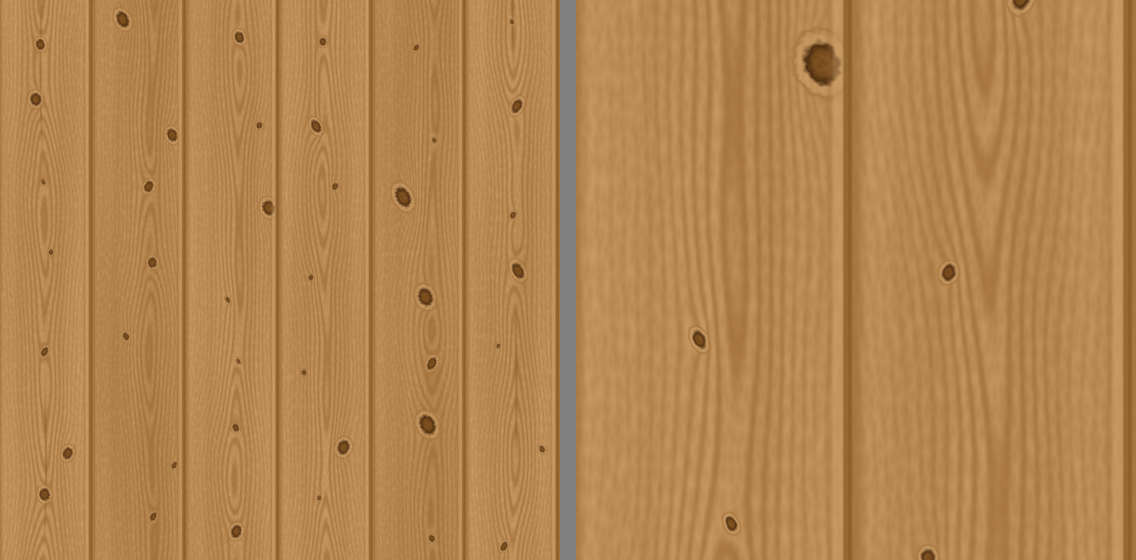
Left: the whole. Right: its middle third, enlarged.
A Shadertoy shader for this texture:

```glsl
// Six vertical pine boards with shaded grooves, cathedral grain and scattered knots.

const float BOARDS = 6.0;
const float SEAM_SHIFT = 0.03;
const int KNOTS = 7;

const vec3 PALE = vec3(0.81, 0.63, 0.41);
const vec3 WOOD = vec3(0.735, 0.548, 0.335);
const vec3 GRAIN = vec3(0.61, 0.415, 0.205);
const vec3 GROOVE = vec3(0.53, 0.35, 0.15);
const vec3 KNOT = vec3(0.42, 0.25, 0.07);
const vec3 KNOT_RIM = vec3(0.27, 0.15, 0.04);

float hash(vec2 p) {
    return fract(sin(dot(p, vec2(127.1, 311.7))) * 4375.85);
}

// Distance to the nearest scattered cell point.
float cellular(vec2 p) {
    vec2 cell = floor(p), f = fract(p);
    float nearest = 2.0;
    for (int j = -1; j <= 1; j++)
        for (int i = -1; i <= 1; i++) {
            vec2 o = vec2(i, j), c = cell + o;
            vec2 point = o + vec2(hash(c), hash(c + 37.3));
            nearest = min(nearest, length(point - f));
        }
    return nearest;
}

// Horizontal position of the pith line inside a board.
float heartLine(float y, float board) {
    float center = 0.58 + 0.09 * sin(board * 2.2 - 1.2);
    return (board + center - SEAM_SHIFT) / BOARDS
         + 0.004 * sin(y * 5.0 + board * 2.3) + 0.002 * sin(y * 13.0 + board);
}

// Knot as center (xy) and radius (z); most are small and near the pith.
vec3 knotAt(float board, float row) {
    vec2 key = vec2(board, row) + 3.7;
    float y = (row + 0.15 + 0.7 * hash(key)) / float(KNOTS);
    float side = 2.0 * hash(key + 11.0) - 1.0;
    float radius = mix(0.003, 0.0135, pow(hash(key + 23.0), 1.6));
    return vec3(heartLine(y, board) + 0.06 * side * side * side, y, radius);
}

// Growth ring phase: tight lines at the sides, long pointed arches at the pith.
float ringPhase(float dx, float y, float board) {
    float arch = 1.5 * sin(y * 8.0 + board * 1.9) + 0.6 * sin(y * 17.0 + board * 4.1);
    float waver = 0.16 * sin(y * 31.0 + dx * 90.0 + board);
    return 140.0 * sqrt(dx * dx + 0.00006) + arch + waver;
}

// Dark oval core, cracked inside, with a pale collar around it.
vec3 paintKnot(vec3 color, vec2 d, float radius, float mottle, float pixel) {
    float r = length(d) / radius + 0.25 * (mottle - 0.5);
    float soft = pixel / radius + 0.12;
    float collar = smoothstep(2.1, 1.35, r);
    color = mix(color, PALE, 0.5 * collar);
    color = mix(color, GRAIN, 0.55 * exp(-pow((r - 1.65) * 6.0, 2.0)));
    vec3 core = mix(KNOT, KNOT_RIM, smoothstep(0.45, 0.9, r));
    core = mix(core, GRAIN, 0.45 * mottle * smoothstep(0.9, 0.3, r));
    return mix(color, core, 0.92 * (1.0 - smoothstep(1.0 - soft, 1.0 + soft, r)));
}

// Pale tongue before each seam, dark groove and soft shade after it.
vec3 paintSeam(vec3 color, float u, float pixel) {
    float soft = pixel * BOARDS;
    float tongue = smoothstep(0.935, 0.955, u);
    color = mix(color, PALE, 0.5 * tongue);
    color = mix(color, GRAIN, 0.3 * exp(-pow((u - 0.935) / 0.012, 2.0)));
    float shade = 1.0 - smoothstep(0.025, 0.075, u);
    color = mix(color, GRAIN, 0.6 * shade);
    float groove = 1.0 - smoothstep(0.010, 0.018 + soft, min(u, 1.0 - u));
    return mix(color, GROOVE, 0.75 * groove);
}

void mainImage(out vec4 fragColor, in vec2 fragCoord) {
    float pixel = 1.0 / min(iResolution.x, iResolution.y);
    vec2 p = fragCoord / iResolution.xy;
    float across = p.x * BOARDS + SEAM_SHIFT;
    float board = floor(across), u = fract(across);
    float dx = p.x - heartLine(p.y, board);

    // Rings bend into eyes around the knots.
    float phase = ringPhase(dx, p.y, board);
    for (int i = 0; i < KNOTS; i++) {
        vec3 k = knotAt(board, float(i));
        vec2 d = (p - k.xy) / (k.z * vec2(1.7, 4.5));
        phase += 320.0 * k.z * exp(-1.3 * length(d));
    }
    float resolved = 1.0 - smoothstep(0.4, 1.0, fwidth(phase));
    float ring = pow(0.5 + 0.5 * sin(6.2832 * phase), 1.6) * resolved;
    float nearHeart = mix(0.16, 1.0, exp(-pow(dx / 0.045, 2.0)));

    // Board tone, broad streaks and fine fibres.
    float tone = 0.03 * (hash(vec2(board, 5.0)) - 0.5);
    float streak = sin(p.x * 95.0 + board * 3.0 + sin(p.y * 4.0))
                 + 0.6 * sin(p.x * 263.0 + 1.5 * sin(p.y * 3.0 + board));
    float fibre = cellular(p * vec2(250.0, 95.0)) - 0.5;
    float cloud = sin(p.y * 7.0 + board * 2.7 + sin(p.x * 30.0));
    vec3 color = WOOD + tone + 0.010 * streak + 0.055 * fibre + 0.009 * cloud;
    color = mix(color, GRAIN, 0.62 * ring * nearHeart);

    // Thin resin line along the pith of some boards.
    float resin = step(0.6, hash(vec2(board, 8.0))) * smoothstep(0.1, 0.9, sin(p.y * 9.0 + board));
    color = mix(color, GROOVE, 0.5 * resin * exp(-pow(dx / 0.002, 2.0)));

    float mottle = cellular(p * vec2(190.0, 240.0));
    for (int i = 0; i < KNOTS; i++) {
        vec3 k = knotAt(board, float(i));
        vec2 d = p - k.xy;
        d.y = 0.85 * d.y - (hash(vec2(board, float(i)) + 41.0) - 0.5) * d.x;
        color = paintKnot(color, d, k.z, mottle, pixel);
    }
    fragColor = vec4(paintSeam(color, u, pixel), 1.0);
}
```
